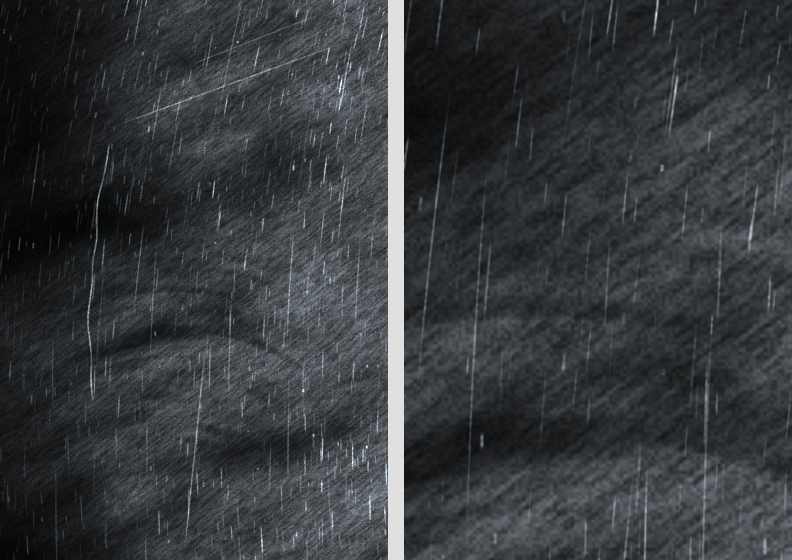
Left, the full canvas; right, a detail of the centre.
This texture is drawn by a Shadertoy shader. Its source:

```glsl
// Dark scuffed metal: cloudy slate tones, brushed grain and fine pale scratches.
#define TINT vec3(0.94, 1.0, 1.055)
#define SHADE_LEFT 0.085
#define SHADE_RIGHT 0.355
#define CLOUD_AMOUNT 0.55
#define HATCH_AMOUNT 0.55
#define GRAIN_AMOUNT 0.45
#define ARC_AMOUNT 0.50
#define SCRATCH_GAIN 0.62
#define BEND 0.14

float hash(vec2 p) {
    vec3 q = fract(vec3(p.xyx) * 0.1031);
    q += dot(q, q.yzx + 33.33);
    return fract((q.x + q.y) * q.z);
}

float noise(vec2 p) {
    vec2 i = floor(p), f = fract(p);
    f = f * f * (3.0 - 2.0 * f);
    return mix(mix(hash(i), hash(i + vec2(1, 0)), f.x),
               mix(hash(i + vec2(0, 1)), hash(i + vec2(1, 1)), f.x), f.y);
}

float fbm(vec2 p) {
    float sum = 0.0, amp = 0.5;
    for (int i = 0; i < 5; i++) {
        sum += amp * noise(p);
        p = mat2(1.6, 1.2, -1.2, 1.6) * p + 7.3;
        amp *= 0.5;
    }
    return sum;
}

// Soft elliptical spot
float spot(vec2 p, vec2 center, vec2 size) {
    vec2 d = (p - center) / size;
    return exp(-dot(d, d));
}

vec2 turn(vec2 p, float a) {
    return vec2(cos(a) * p.x + sin(a) * p.y, cos(a) * p.y - sin(a) * p.x);
}

float thinLine(float dist, float width) {
    return 1.0 - smoothstep(0.0, width + 1.0 / iResolution.y, abs(dist));
}

// One scratch per chosen cell, with random place, length, lean and strength
float scratches(vec2 p, vec2 cell, float share, float width) {
    vec2 g = p / cell;
    g.y += 9.0 * hash(vec2(floor(g.x), 5.0));
    vec2 id = floor(g) + 40.0, f = fract(g) - 0.5;
    float place = 0.5 * (hash(id + 17.0) - 0.5);
    float lean = 0.08 * (hash(id + 31.0) - 0.5);
    float reach = mix(0.12, 0.48, hash(id + 53.0));
    float strength = hash(id + 71.0);
    float body = thinLine((f.x - place) * cell.x + f.y * cell.y * lean, width);
    float ends = 1.0 - smoothstep(reach * 0.4, reach, abs(f.y));
    return body * ends * step(hash(id), share) * mix(0.2, 1.0, strength * strength);
}

// Straight scratch between two points, fading at its ends
float stroke(vec2 p, vec2 a, vec2 b, float width) {
    vec2 d = b - a;
    float t = dot(p - a, d) / dot(d, d);
    float fade = smoothstep(0.0, 0.15, t) * (1.0 - smoothstep(0.7, 1.0, t));
    return thinLine(length(p - a - d * t), width) * fade;
}

float baseTone(vec2 p) {
    vec2 w = p + 0.10 * (vec2(fbm(p * 7.0), fbm(p * 7.0 + 20.0)) - 0.5);
    float tone = mix(SHADE_LEFT, SHADE_RIGHT, clamp(w.x / 0.69, 0.0, 1.0));
    tone += 0.08 * spot(w, vec2(0.32, 0.76), vec2(0.13, 0.09));
    tone += 0.06 * spot(w, vec2(0.22, 0.34), vec2(0.18, 0.17));
    tone += 0.08 * spot(w, vec2(0.24, 0.10), vec2(0.07, 0.08));
    // Shadowed areas
    tone *= 1.0 - 0.70 * spot(w, vec2(0.04, 0.80), vec2(0.19, 0.24));
    vec2 band = turn(w - vec2(0.12, 0.59), 0.22);
    tone *= 1.0 - 0.80 * spot(band, vec2(0.0), vec2(0.27, 0.065));
    tone *= 1.0 - 0.40 * spot(w, vec2(0.48, 0.71), vec2(0.09, 0.10));
    vec2 lower = turn(w - vec2(0.50, 0.21), 0.15);
    tone *= 1.0 - 0.50 * spot(lower, vec2(0.0), vec2(0.18, 0.05));
    tone *= 1.0 - 0.60 * spot(w, vec2(0.02, 0.02), vec2(0.20, 0.10));
    // Smears running up to the right
    vec2 smear = turn(p, 0.45);
    return tone * (1.0 + CLOUD_AMOUNT * 2.0 * (fbm(smear * vec2(7.0, 20.0)) - 0.49));
}

void mainImage(out vec4 fragColor, in vec2 fragCoord) {
    vec2 p = fragCoord / iResolution.y;
    float tone = baseTone(p);

    // Dark wiped arcs
    vec2 d = p - vec2(0.31, 0.03);
    float sweep = noise(vec2(length(d) * 75.0, atan(d.x, d.y) * 3.5 + 20.0));
    tone *= 1.0 - ARC_AMOUNT * smoothstep(0.5, 0.9, sweep)
          * spot(p, vec2(0.32, 0.36), vec2(0.20, 0.19));

    // Brushed hatching and fine grain
    float hatch = noise(turn(p, 0.65) * vec2(65.0, 330.0));
    float grain = noise(p * 480.0 + 11.0);
    tone *= 1.0 + HATCH_AMOUNT * (hatch - 0.5) + GRAIN_AMOUNT * (grain - 0.5);

    // Scratches follow a gentle bend and crowd into a few worn patches
    vec2 q = vec2(p.x - BEND * (p.y - 0.2) * (p.y - 0.2), p.y);
    float worn = spot(turn(p - vec2(0.61, 0.84), -0.2), vec2(0.0), vec2(0.06, 0.24))
               + spot(p, vec2(0.42, 0.645), vec2(0.07, 0.03))
               + spot(p, vec2(0.62, 0.18), vec2(0.10, 0.05))
               + spot(p, vec2(0.0, 0.55), vec2(0.03, 0.05));
    float light = 0.40 * scratches(q, vec2(0.006, 0.045), 0.22 + 0.4 * worn, 0.0005);
    light += 0.75 * scratches(q + 3.1, vec2(0.014, 0.075), 0.26 + 0.5 * worn, 0.0007);
    light += 0.55 * scratches(q + 5.7, vec2(0.035, 0.27), 0.50, 0.0006);
    light += 0.90 * scratches(q + 8.3, vec2(0.016, 0.016), 0.03, 0.0012);
    light *= mix(0.55, 1.0, smoothstep(0.0, 0.45, p.x)) + 0.6 * worn;

    // Long single marks
    float curve = 0.160 + 0.3 * (p.y - 0.4) * (p.y - 0.4) + 0.008 * (noise(p.yy * 14.0) - 0.5);
    float span = smoothstep(0.28, 0.30, p.y) * (1.0 - smoothstep(0.73, 0.75, p.y));
    light += thinLine(p.x - curve, 0.0010) * span * mix(0.3, 1.0, noise(p.yy * 25.0));
    light += 0.45 * stroke(p, vec2(0.20, 0.773), vec2(0.65, 0.937), 0.0007);
    light += 0.28 * stroke(p, vec2(0.33, 0.880), vec2(0.61, 0.990), 0.0006);
    light += 0.50 * stroke(p, vec2(0.33, 0.020), vec2(0.37, 0.410), 0.0007);

    tone += SCRATCH_GAIN * light * (0.65 + 0.6 * grain);
    fragColor = vec4(clamp(tone * TINT, 0.0, 1.0), 1.0);
}
```
